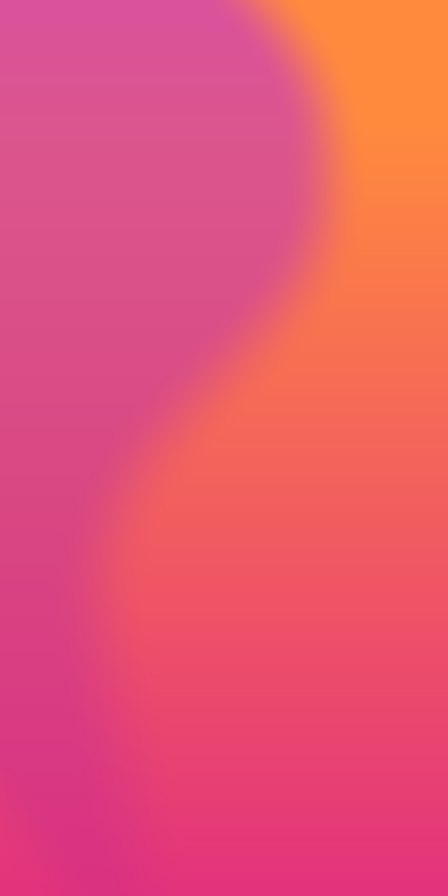
A WebGL 2 fragment shader for this background:

```glsl
#version 300 es
precision highp float;
// A soft violet wave lies over a warm vertical gradient, orange to pink.
// The wave is the area left of a bell-shaped curve; its blurred edge uses
// the approximate distance to that curve, and its lower corner fades out.

uniform vec2 u_resolution;
out vec4 fragColor;

const float CANVAS_ASPECT = 2.0; // height in units of the width

// Blend of four colours, with the two inner ones at the given stops.
vec3 ramp(vec3 a, vec3 b, vec3 c, vec3 d, vec2 stops, float t) {
    vec3 color = mix(a, b, clamp(t / stops.x, 0.0, 1.0));
    color = mix(color, c, clamp((t - stops.x) / (stops.y - stops.x), 0.0, 1.0));
    return mix(color, d, clamp((t - stops.y) / (1.0 - stops.y), 0.0, 1.0));
}

// Horizontal place of the wave edge at a depth below the top.
float waveEdge(float depth) {
    float bulge = 0.53 * exp(-23.3 * pow(abs(depth - 0.19), 2.5));
    float foot = 0.11 * smoothstep(0.6, 1.0, depth);
    return 0.2 + bulge + foot;
}

// Signed distance to the edge, negative inside the wave.
float waveDistance(float x, float depth) {
    float h = 0.004;
    float slope = (waveEdge(depth + h) - waveEdge(depth - h)) / (2.0 * h * CANVAS_ASPECT);
    return (x - waveEdge(depth)) / sqrt(1.0 + slope * slope);
}

// Coverage that falls smoothly from one to zero across a blurred edge.
float softCover(float dist, float blur) {
    return 1.0 - smoothstep(-blur, blur, dist);
}

vec3 warmColor(float depth) {
    vec3 orange = vec3(1.0, 0.54, 0.24);
    vec3 coral = vec3(0.955, 0.39, 0.355);
    vec3 pink = vec3(0.89, 0.20, 0.485);
    return ramp(orange, orange, coral, pink, vec2(0.14, 0.51), depth);
}

vec3 violetColor(float depth) {
    vec3 orchid = vec3(0.855, 0.32, 0.605);
    vec3 rose = vec3(0.86, 0.335, 0.55);
    vec3 berry = vec3(0.85, 0.285, 0.51);
    vec3 magenta = vec3(0.85, 0.19, 0.51);
    return ramp(orchid, rose, berry, magenta, vec2(0.17, 0.53), depth);
}

void main() {
    vec2 uv = gl_FragCoord.xy / u_resolution;
    float depth = 1.0 - uv.y;

    // Wave body, with a wider blur towards the bottom
    float blur = mix(0.085, 0.125, depth);
    float wave = softCover(waveDistance(uv.x, depth), blur);

    // Slanted fade across the lower left corner
    vec2 p = uv * vec2(1.0, CANVAS_ASPECT);
    float corner = dot(p, vec2(0.78, 0.625)) - 0.125;
    wave *= 1.0 - softCover(corner, 0.09);

    fragColor = vec4(mix(warmColor(depth), violetColor(depth), wave), 1.0);
}
```
